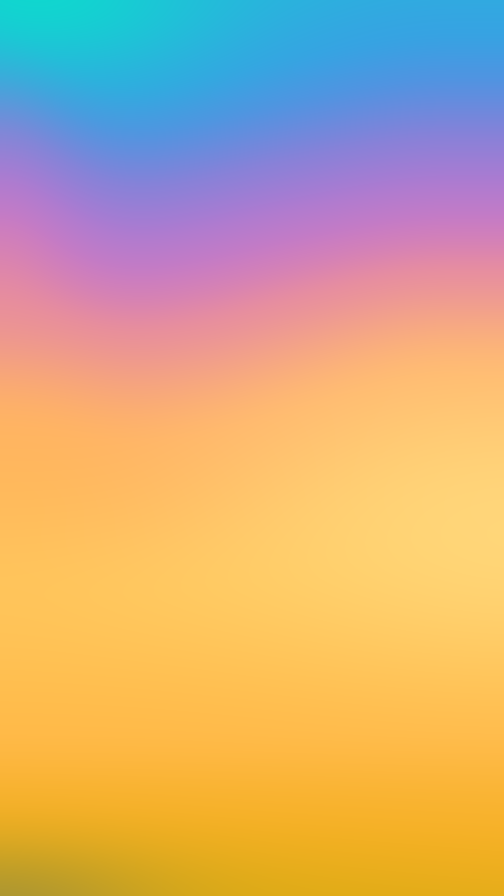
This background is drawn by a WebGL 2 fragment shader. Its source:

```glsl
#version 300 es
precision highp float;
// Soft sunset gradient: a vertical colour ramp from blue through violet and
// pink to gold. A wavy offset bends its bands, and broad elliptical glows
// tint the corners and sides.

uniform vec2 u_resolution;
out vec4 fragColor;

const int STOP_COUNT = 12;

// Each stop holds a colour and its depth below the top edge.
const vec4 STOPS[STOP_COUNT] = vec4[STOP_COUNT](
  vec4(0.17, 0.69, 0.87, 0.00),
  vec4(0.22, 0.63, 0.89, 0.08),
  vec4(0.33, 0.57, 0.88, 0.13),
  vec4(0.51, 0.51, 0.85, 0.18),
  vec4(0.67, 0.48, 0.82, 0.235),
  vec4(0.78, 0.48, 0.77, 0.285),
  vec4(0.89, 0.53, 0.65, 0.34),
  vec4(1.00, 0.70, 0.44, 0.455),
  vec4(1.00, 0.80, 0.39, 0.625),
  vec4(1.00, 0.72, 0.27, 0.83),
  vec4(0.96, 0.69, 0.14, 0.92),
  vec4(0.87, 0.67, 0.08, 1.00));

const vec3 TEAL = vec3(0.04, 0.87, 0.80);
const vec3 CREAM = vec3(1.00, 0.87, 0.53);
const vec3 ORANGE = vec3(1.00, 0.68, 0.27);
const vec3 OLIVE = vec3(0.63, 0.57, 0.22);

float bell(float x, float width) {
  return exp(-x * x / (width * width));
}

// Elliptical falloff, 1 at its center.
float glow(vec2 p, vec2 center, vec2 radius) {
  vec2 q = (p - center) / radius;
  return exp(-dot(q, q));
}

// Overlapping steps keep the ramp free of creases at the stops.
vec3 ramp(float depth) {
  vec3 color = STOPS[0].rgb;
  for (int i = 1; i < STOP_COUNT; i++) {
    vec4 a = STOPS[i - 1];
    vec4 b = STOPS[i];
    float overlap = 0.25 * (b.a - a.a);
    color += (b.rgb - a.rgb) * smoothstep(a.a - overlap, b.a + overlap, depth);
  }
  return color;
}

// Vertical offset of the bands: raised at the sides, sagging left of center.
float bandShift(vec2 p) {
  float rightRise = (0.035 + 0.02 * smoothstep(0.2, 0.4, p.y))
                  * smoothstep(0.4, 0.9, p.x);
  float sag = 0.022 * bell(p.x - 0.27, 0.17);
  float leftRise = 0.042 * bell(p.x, 0.14) * (1.0 - smoothstep(0.24, 0.4, p.y));
  float upper = 1.0 - smoothstep(0.45, 0.8, p.y);
  float floorTilt = 0.05 * (p.x - 0.5) * smoothstep(0.82, 1.0, p.y);
  return (rightRise - sag + leftRise) * upper - floorTilt;
}

void main() {
  // x runs left to right, y runs down from the top edge.
  vec2 p = gl_FragCoord.xy / u_resolution;
  p.y = 1.0 - p.y;

  vec3 color = ramp(p.y + bandShift(p));

  // Side and corner tints
  color = mix(color, TEAL, 0.85 * glow(p, vec2(0.06, -0.01), vec2(0.34, 0.10)));
  color = mix(color, CREAM, 0.62 * glow(p, vec2(1.04, 0.59), vec2(0.55, 0.16)));
  color = mix(color, ORANGE, 0.38 * glow(p, vec2(0.0, 0.54), vec2(0.42, 0.13)));
  color = mix(color, OLIVE, 0.85 * glow(p, vec2(-0.02, 1.02), vec2(0.32, 0.07)));

  fragColor = vec4(clamp(color, 0.0, 1.0), 1.0);
}
```
